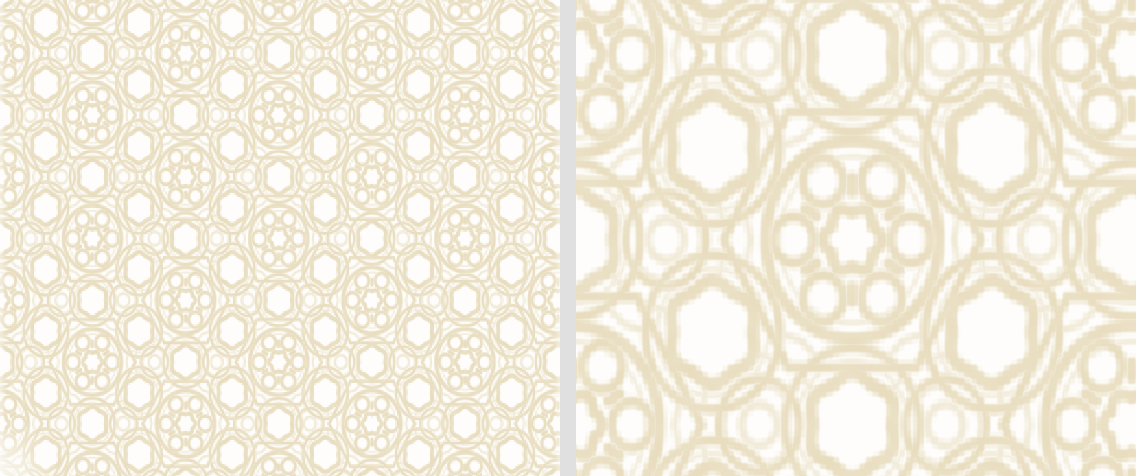
Left, the full canvas; right, a detail of the centre.
Give the GLSL for this pattern, as a Shadertoy shader.

```glsl
// Cream hexagonal lace: rosettes, open six-knobbed eyelets and woven arcs.

const float SQRT3 = 1.7320508;
const float PI = 3.1415927;
const vec2 PERIOD = vec2(0.3327, 0.2205);   // repeat size in canvas widths
const float STITCHES = 256.0;               // woven cells across the canvas

const vec3 PAPER = vec3(0.995, 0.993, 0.985);
const vec3 THREAD = vec3(0.91, 0.865, 0.745);

// Stepped coordinate with softened risers, for the stitched outlines.
vec2 stitch(vec2 p, float count) {
    vec2 g = p * count;
    return (floor(g) + smoothstep(0.15, 0.85, fract(g))) / count;
}

// Offset from the nearest centre of a hexagonal lattice with unit spacing.
vec2 hexCell(vec2 q) {
    vec2 size = vec2(SQRT3, 1.0);
    vec2 a = mod(q + 0.5 * size, size) - 0.5 * size;
    vec2 b = mod(q, size) - 0.5 * size;
    return dot(a, a) < dot(b, b) ? a : b;
}

// Mirrors a cell into one wedge, with the cell's edge midpoint on the x axis.
vec2 foldWedge(vec2 h) {
    float angle = abs(mod(atan(h.y, h.x + 1e-6), PI / 3.0) - PI / 6.0);
    return length(h) * vec2(cos(angle), sin(angle));
}

float ring(vec2 p, vec2 centre, float radius) {
    return length(p - centre) - radius;
}

// Ring whose radius swells into six knobs.
float knobRing(vec2 p, vec2 centre, float radius, float swell) {
    vec2 d = p - centre;
    return length(d) - radius - swell * cos(6.0 * atan(d.y, d.x + 1e-6));
}

float segment(vec2 p, vec2 a, vec2 b) {
    vec2 ab = b - a;
    return length(p - a - ab * clamp(dot(p - a, ab) / dot(ab, ab), 0.0, 1.0));
}

float stroke(float dist, float halfWidth, float blur) {
    return 1.0 - smoothstep(halfWidth - blur, halfWidth + blur, abs(dist));
}

// Strong threads of the rosette, the eyelet and the arcs between them.
float boldThreads(vec2 f, vec2 eyelet, vec2 corner, float blur) {
    vec2 hub = vec2(0.0);
    vec2 petal = 0.182 * normalize(corner);
    float ink = stroke(knobRing(f, hub, 0.083, -0.008), 0.019, blur);
    ink = max(ink, stroke(ring(f, petal, 0.062), 0.015, blur));
    ink = max(ink, stroke(ring(f, hub, 0.268), 0.018, blur));
    ink = max(ink, stroke(knobRing(f, eyelet, 0.132, 0.008), 0.020, blur));
    ink = max(ink, stroke(ring(f, eyelet, 0.208), 0.014, blur));
    ink = max(ink, stroke(ring(f, corner, 0.125), 0.013, blur));
    ink = max(ink, stroke(segment(f, vec2(0.345, 0.0), vec2(0.345, 0.2)), 0.014, blur));
    ink = max(ink, stroke(segment(f, vec2(0.13, 0.0), vec2(0.165, 0.0)), 0.018, blur));
    return ink;
}

// Chevrons and small checks around the three-way corners.
float fineThreads(vec2 f, vec2 eyelet, vec2 corner, float blur) {
    float ink = stroke(ring(f, corner, 0.055), 0.012, blur);
    for (int i = 0; i < 3; i++) {
        float reach = 0.315 + 0.075 * float(i);
        vec2 tip = reach * normalize(corner);
        ink = max(ink, stroke(segment(f, tip, tip + vec2(0.07, -0.075)), 0.010, blur));
    }
    ink = max(ink, stroke(ring(f, eyelet, 0.172), 0.006, blur));
    ink = max(ink, stroke(ring(f, vec2(0.0), 0.225), 0.006, blur));
    return ink;
}

void mainImage(out vec4 fragColor, in vec2 fragCoord) {
    vec2 canvas = fragCoord / iResolution.x;
    vec2 middle = 0.5 * iResolution.xy / iResolution.x + vec2(-0.0022, -0.001);

    // Hexagonal space, slightly narrowed across
    vec2 q = (stitch(canvas, STITCHES) - middle) / PERIOD * vec2(SQRT3, 1.0);
    vec2 f = foldWedge(hexCell(q));
    vec2 eyelet = vec2(0.5, 0.0);
    vec2 corner = vec2(0.5, 0.5 / SQRT3);

    // Thread coverage
    float blur = max(0.011, 0.75 / (iResolution.x * PERIOD.y));
    float bold = boldThreads(f, eyelet, corner, blur);
    float fine = fineThreads(f, eyelet, corner, blur);
    float ink = max(bold, 0.62 * fine);

    // Uneven dye from layered sines, kept out of the open holes
    float dye = sin(q.x * 31.0 + 2.0 * sin(q.y * 13.0)) * sin(q.y * 37.0 + sin(q.x * 17.0));
    ink *= 0.94 + 0.06 * dye;

    // Faded lower-left corner and side edges
    float cornerFade = smoothstep(0.0, 0.12, length(canvas));
    float sideFade = smoothstep(0.0, 0.012, min(canvas.x, 1.0 - canvas.x));
    ink *= mix(0.35, 1.0, cornerFade) * mix(0.6, 1.0, sideFade);

    fragColor = vec4(mix(PAPER, THREAD, ink), 1.0);
}
```
